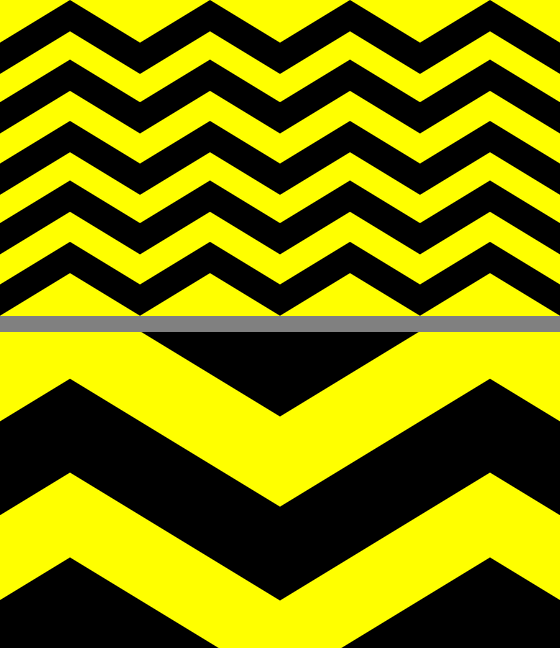
Top, the full canvas; bottom, a detail of the centre.
A Shadertoy shader for this pattern:

```glsl
// Five black zigzag bands stacked on a bright yellow ground.

const vec3 YELLOW = vec3(1.0, 1.0, 0.0);
const vec3 BLACK = vec3(0.0);

const int BAND_COUNT = 5;
const float PEAKS_ACROSS = 4.0;
const float ZIGZAG_DEPTH = 0.135;    // peak to valley, in canvas heights
const float BAND_THICKNESS = 0.099;  // measured vertically
const float BAND_SPACING = 0.1913;
const float ODD_BAND_LIFT = 0.0028;  // every second band sits slightly higher

// Triangle wave: 0 at each peak, 1 at each valley.
float zigzag(float x, float repeats) {
    return abs(2.0 * fract(x * repeats) - 1.0);
}

// Signed distance to a slanted band, from its vertical offset and slope.
float bandDistance(float offset, float thickness, float slope) {
    return (abs(offset) - 0.5 * thickness) / sqrt(1.0 + slope * slope);
}

// Antialiased coverage of the inside of a shape.
float coverage(float dist, float pixel) {
    return clamp(0.5 - dist / pixel, 0.0, 1.0);
}

void mainImage(out vec4 fragColor, in vec2 fragCoord) {
    vec2 uv = fragCoord / iResolution.xy;
    float pixel = 1.0 / iResolution.y;
    float aspect = iResolution.x / iResolution.y;
    float slope = 2.0 * ZIGZAG_DEPTH * PEAKS_ACROSS / aspect;

    // Depth below the top edge, with the zigzag straightened out
    float depth = 1.0 - uv.y - ZIGZAG_DEPTH * zigzag(uv.x, PEAKS_ACROSS);

    // Stack the bands downwards
    float ink = 0.0;
    for (int i = 0; i < BAND_COUNT; i++) {
        float top = float(i) * BAND_SPACING - float(i % 2) * ODD_BAND_LIFT;
        float offset = depth - top - 0.5 * BAND_THICKNESS;
        float dist = bandDistance(offset, BAND_THICKNESS, slope);
        ink = max(ink, coverage(dist, pixel));
    }

    fragColor = vec4(mix(YELLOW, BLACK, ink), 1.0);
}
```
